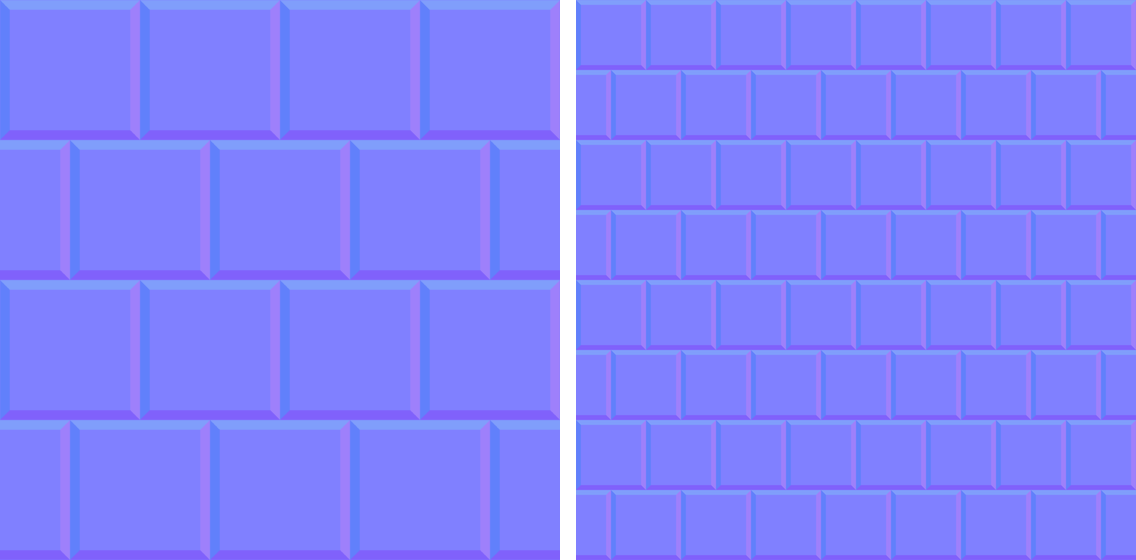
Left, the tile; right, the same tile 2 across and 2 down.
Reproduce this texture map procedurally as a Shadertoy shader.

```glsl
// Tangent-space normal map of bevelled square blocks in running bond.
// Each block has four mitred facets around a flat face, with a hairline joint;
// a small grid of subsamples smooths every edge, and whole counts make it tile.

const float BLOCKS = 4.0;        // blocks across and courses down
const float BEVEL_END = 0.07;    // inner bevel edge, in block widths
const float JOINT = 0.002;       // half width of the flat joint
const float TILT = 0.24;         // sideways slope of a facet normal
const int SAMPLES = 4;           // subsamples per pixel side

// Position inside a block, from -0.5 to 0.5, odd courses aligned to the edge
vec2 runningBond(vec2 uv, float count) {
    vec2 p = uv * count;
    float course = floor(p.y);
    p.x += 0.5 * (1.0 - mod(course, 2.0));
    return fract(p) - 0.5;
}

// Outward normal of the facet at a point of the block
vec3 blockNormal(vec2 p, float joint, float bevelEnd, float tilt) {
    vec2 a = abs(p);
    float inset = 0.5 - max(a.x, a.y);
    if (inset < joint || inset > bevelEnd) return vec3(0.0, 0.0, 1.0);
    vec2 side = a.x > a.y ? vec2(sign(p.x), 0.0) : vec2(0.0, sign(p.y));
    return vec3(side * tilt, sqrt(1.0 - tilt * tilt));
}

vec3 encodeNormal(vec3 n) {
    return n * 0.5 + 0.5;
}

void mainImage(out vec4 fragColor, in vec2 fragCoord) {
    vec3 color = vec3(0.0);
    for (int j = 0; j < SAMPLES; j++) {
        for (int i = 0; i < SAMPLES; i++) {
            vec2 offset = (vec2(i, j) + 0.5) / float(SAMPLES) - 0.5;
            vec2 uv = (fragCoord + offset) / iResolution.xy;
            vec2 p = runningBond(uv, BLOCKS);
            color += encodeNormal(blockNormal(p, JOINT, BEVEL_END, TILT));
        }
    }
    fragColor = vec4(color / float(SAMPLES * SAMPLES), 1.0);
}
```
